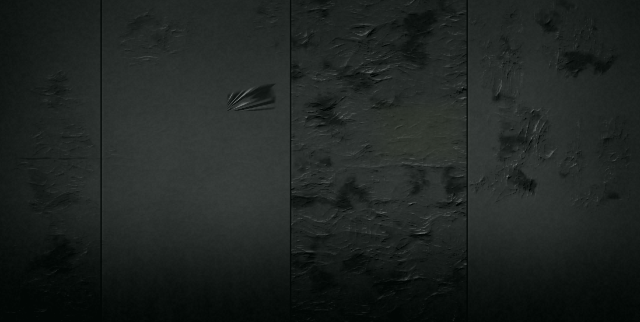
Write a Shadertoy shader that draws this texture.

```glsl
float hash(vec2 p) {
    vec3 q = fract(p.xyx * vec3(0.1031, 0.1030, 0.0973));
    q += dot(q, q.yzx + 33.33);
    return fract((q.x + q.y) * q.z);
}

float noise(vec2 p) {
    vec2 i = floor(p), f = fract(p);
    f = f * f * (3.0 - 2.0 * f);
    return mix(mix(hash(i), hash(i + vec2(1, 0)), f.x),
               mix(hash(i + vec2(0, 1)), hash(i + vec2(1, 1)), f.x), f.y);
}

float fbm(vec2 p) {
    float sum = 0.0, amp = 0.5;
    for (int i = 0; i < 4; i++) {
        sum += amp * noise(p);
        p = mat2(1.6, 1.2, -1.2, 1.6) * p + 7.3;
        amp *= 0.5;
    }
    return sum;
}

// Folds of crumpled film, from broad dents to fine creases
float crumple(vec2 p, vec2 stretch) {
    p += 0.03 * (vec2(noise(p * 13.0), noise(p * 13.0 + 31.0)) - 0.5);
    p *= stretch;
    float sum = 0.0, amp = 0.6;
    for (int i = 0; i < 5; i++) {
        float ridge = 1.0 - abs(2.0 * noise(p) - 1.0);
        sum += amp * ridge * ridge;
        p = mat2(1.55, 0.65, -0.65, 1.55) * p + 11.7;
        amp *= 0.62;
    }
    return sum;
}

float box(vec2 p, vec2 halfSize, float soft) {
    vec2 d = abs(p) - halfSize;
    return 1.0 - smoothstep(-soft, soft, max(d.x, d.y));
}

// Wrinkled areas: centre and radii
const vec4 areas[12] = vec4[12](
    vec4(0.085, 0.13, 0.08, 0.18), vec4(0.10, 0.48, 0.06, 0.30),
    vec4(0.23, 0.89, 0.07, 0.11), vec4(0.42, 0.93, 0.03, 0.13),
    vec4(0.785, 0.80, 0.05, 0.17), vec4(0.905, 0.85, 0.06, 0.11),
    vec4(0.795, 0.645, 0.06, 0.03), vec4(0.815, 0.55, 0.055, 0.10),
    vec4(0.79, 0.435, 0.055, 0.065), vec4(0.90, 0.51, 0.024, 0.14),
    vec4(0.915, 0.39, 0.035, 0.05), vec4(0.87, 0.95, 0.035, 0.07));

float wrinkleMask(vec2 uv, vec2 p) {
    float ragged = fbm(p * 17.0) - 0.47, mask = 0.0;
    for (int i = 0; i < 12; i++) {
        float d = length((uv - areas[i].xy) / areas[i].zw) + 1.8 * ragged;
        float strength = i == 1 || i == 2 || i == 3 ? 0.4 : (i == 7 || i == 8 ? 1.0 : 0.7);
        mask = max(mask, strength * (1.0 - smoothstep(0.45, 1.1, d)));
    }
    mask = max(mask, 0.6 * box(uv - vec2(0.96, 0.51), vec2(0.024, 0.13), 0.008));
    // Third panel is wrinkled nearly everywhere
    float panel = step(0.454, uv.x) * step(uv.x, 0.73);
    float busy = 0.42 + 2.4 * ragged + 0.3 * smoothstep(0.55, 0.2, uv.y);
    vec2 knot = (uv - vec2(0.57, 0.82)) / vec2(0.09, 0.12);
    busy += 0.35 * exp(-dot(knot, knot));
    busy *= 1.0 - 0.7 * box(uv - vec2(0.655, 0.6), vec2(0.055, 0.08), 0.025);
    return max(mask, panel * clamp(busy, 0.12, 1.0));
}

void mainImage(out vec4 fragColor, in vec2 fragCoord) {
    vec2 uv = fragCoord / iResolution.xy;
    float aspect = iResolution.x / iResolution.y;
    vec2 p = vec2(uv.x * aspect, uv.y);
    float panel3 = step(0.454, uv.x) * step(uv.x, 0.73);

    // Broad sheen, fading towards the floor, top and sides
    float across = smoothstep(-0.17, 0.28, uv.x) * (1.0 - 0.52 * smoothstep(0.78, 1.04, uv.x));
    float upward = smoothstep(-0.06, 0.44, uv.y) * (1.0 - 0.42 * smoothstep(0.55, 1.08, uv.y));
    float light = 0.026 + 0.191 * across * upward * (1.0 - 0.1 * panel3);
    light *= 1.0 - 0.35 * (1.0 - smoothstep(0.0, 0.45, uv.y)) * step(uv.x, 0.158);
    light *= 0.88 + 0.22 * fbm(p * 4.0);
    light *= 1.0 - 0.4 * fbm(p * vec2(34.0, 6.0)) * smoothstep(0.3, 0.0, uv.y);

    // Raking light: dark hollows and sparse bright glints
    float mask = wrinkleMask(uv, p);
    vec2 stretch = uv.x > 0.73 ? vec2(17.0, 13.0) : vec2(11.0, 20.0);
    vec2 ray = vec2(0.0009, -0.0014);
    float slope = crumple(p + ray, stretch) - crumple(p - ray, stretch);
    float fold = clamp(slope * 1.5, -0.6, 0.6);
    float bite = smoothstep(0.02, 0.28, abs(fold)) * fold;
    light *= max(1.0 + mask * (1.9 * bite + 0.55 * fold - 0.1), 0.08);
    light += mask * 0.42 * bite * max(bite, 0.0);
    light *= 1.0 + 0.1 * fold * (1.0 - mask);

    // Black blotches where the film sinks in
    float sunken = smoothstep(0.47, 0.66, fbm(p * vec2(10.0, 16.0) + 4.0));
    light *= 1.0 - 0.5 * sunken * smoothstep(0.15, 0.7, mask);

    // Fanned metallic flake with a straight lower edge
    vec2 fan = p - vec2(0.345 * aspect, 0.645);
    float flake = box(uv - vec2(0.393, 0.698), vec2(0.037, 0.042), 0.003);
    flake *= 1.0 - smoothstep(-0.005, 0.01, uv.y - 0.715 - 0.5 * (uv.x - 0.38));
    float streak = noise(vec2(atan(fan.y, fan.x) * 17.0, length(fan) * 14.0));
    light *= 1.0 - flake * 0.6 * smoothstep(0.6, 0.3, streak);
    light += flake * 0.25 * smoothstep(0.66, 0.95, streak);

    // Faint broken creases and fine grain
    float crease = abs(uv.y - 0.505 - 0.004 * noise(p * 20.0));
    float creased = box(uv - vec2(0.09, 0.5), vec2(0.06, 0.03), 0.02) * noise(p * 35.0);
    light *= 1.0 - 0.4 * creased * (1.0 - smoothstep(0.001, 0.004, crease));
    light += 0.018 * (noise(p * 230.0) - 0.5) + 0.012 * (noise(p * 100.0) - 0.5);

    // Thin panel seams with a faint lit edge
    vec3 seams = (uv.x - vec3(0.158, 0.454, 0.73)) * aspect;
    vec3 gap = abs(seams);
    float seam = min(gap.x, min(gap.y, gap.z));
    vec3 lip = (seams - 0.005) / 0.0025;
    light += 0.02 * dot(exp(-lip * lip), vec3(1)) * upward;
    light *= mix(0.25, 1.0, smoothstep(0.0005, 0.004, seam));

    // Cool charcoal tint with an olive square
    vec3 color = max(light, 0.018) + vec3(-0.011, 0.009, 0.001);
    float olive = box(uv - vec2(0.655, 0.59), vec2(0.06, 0.08), 0.03);
    color += olive * vec3(0.008, 0.010, -0.010);
    fragColor = vec4(clamp(color, 0.0, 1.0), 1.0);
}
```
